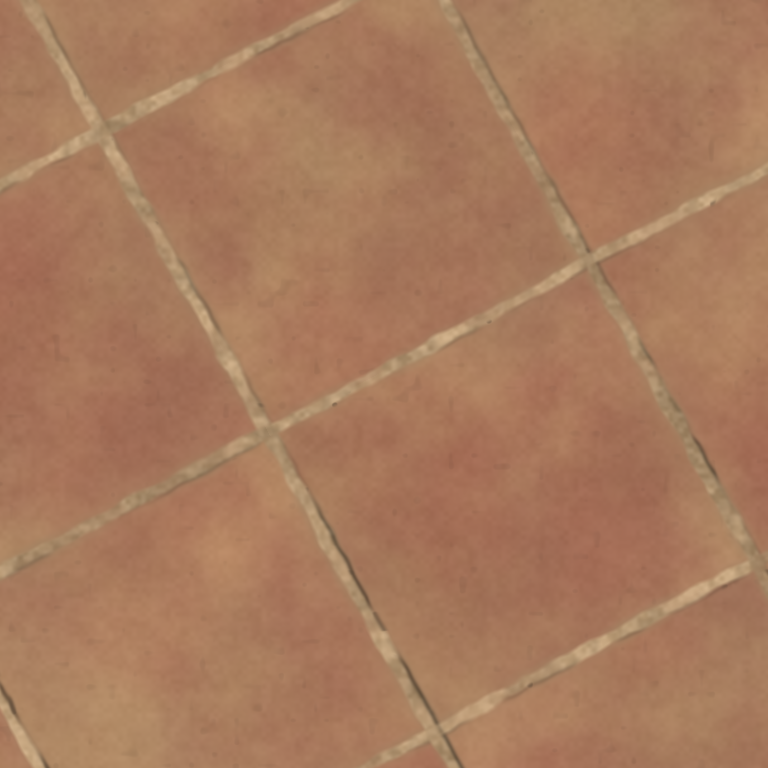
Reproduce this texture procedurally as a WebGL 1 fragment shader.

```glsl
precision highp float;
// Slanted floor of mottled terracotta tiles with worn, sandy grout lines.
uniform vec2 u_resolution;

float hash(vec2 p) {
  return fract(sin(dot(p, vec2(127.1, 311.7))) * 43758.5453);
}

float noise(vec2 p) {
  vec2 i = floor(p), f = fract(p);
  f = f * f * (3.0 - 2.0 * f);
  return mix(mix(hash(i), hash(i + vec2(1.0, 0.0)), f.x),
             mix(hash(i + vec2(0.0, 1.0)), hash(i + vec2(1.0)), f.x), f.y);
}

float fbm(vec2 p) {
  float sum = 0.0, amp = 0.5;
  for (int i = 0; i < 5; i++) {
    sum += amp * noise(p);
    p = mat2(1.6, 1.2, -1.2, 1.6) * p + 7.3;
    amp *= 0.5;
  }
  return sum / 0.97;
}

// Fired clay: red and ochre clouds that differ from tile to tile
vec3 clay(vec2 p, vec2 tile) {
  vec2 shift = 20.0 * vec2(hash(tile), hash(tile + 5.7));
  float cloud = 0.65 * fbm(p * 5.0 + shift) + 0.35 * fbm(p * 14.0 + shift.yx);
  float warm = smoothstep(0.24, 0.76, cloud + 0.06 * (hash(tile + 2.3) - 0.5));
  vec3 col = mix(vec3(0.625, 0.42, 0.332), vec3(0.7, 0.54, 0.394), warm);
  col = mix(col, vec3(0.66, 0.48, 0.38), 0.25 * hash(tile + 9.1));
  // Independent drifts of brightness and of olive tint
  col *= 0.94 + 0.12 * fbm(p * 7.0 + shift.yx + 3.0);
  col += vec3(-0.02, 0.018, 0.012) * (2.0 * fbm(p * 4.0 + shift + 11.0) - 1.0);
  col += 0.024 * (noise(p * 75.0) - 0.5) + 0.022 * (noise(p * 160.0) - 0.5);
  float speck = smoothstep(0.84, 0.98, noise(p * 68.0 + shift));
  return col * (1.0 - 0.05 * speck);
}

// Grout: pale crumbs of sand on a duller, greyer bed
vec3 grout(vec2 p, float pale) {
  float crumbs = 0.9 * (noise(p * 19.0) - 0.5) + 0.75 * (noise(p * 80.0) - 0.5);
  float wear = clamp(pale + crumbs, 0.0, 1.0);
  vec3 col = mix(vec3(0.62, 0.515, 0.39), vec3(0.785, 0.66, 0.51), wear);
  return col + 0.09 * (noise(p * 150.0) - 0.5);
}

void main() {
  vec2 p = gl_FragCoord.xy / u_resolution;

  // Skewed grid coordinates, slightly uneven, with a joint at every integer
  vec2 d = p - vec2(0.348, 0.438);
  vec2 grid = vec2(dot(d, vec2(1.846, 1.025)), dot(d, vec2(-1.043, 1.978)));
  grid += 0.007 * (vec2(noise(p * 9.0), noise(p * 9.0 + 31.0)) - 0.5);
  vec2 tile = floor(grid);
  vec2 joint = floor(grid + 0.5);

  // Signed distances to the steep and the shallow joint
  vec2 side = (grid - joint) / vec2(2.111, 2.236);
  side += 0.0034 * (vec2(noise(p * 55.0), noise(p * 55.0 + 17.0)) - 0.5);
  vec2 dist = abs(side);
  vec2 halfWidth = vec2(0.0088, 0.0082)
                 + 0.005 * (vec2(noise(p * 30.0), noise(p * 30.0 + 9.0)) - 0.5);
  vec2 cover = 1.0 - smoothstep(halfWidth - 0.0038, halfWidth + 0.0032, dist);

  // Steep joints grow duller to the right; one shallow stretch is dull too
  float paleSteep = 0.6 - 0.45 * joint.x;
  float paleShallow = 0.2 + 0.5 * min(length(vec2(tile.x + 1.0, joint.y)), 1.0);

  vec3 col = clay(p, tile);

  // Dusty stain fading out from the joints, with a duller smear close by
  float nearest = min(dist.x, dist.y);
  float stain = exp(-nearest * 35.0) * noise(p * 10.0 + 4.0);
  col = mix(col, vec3(0.655, 0.515, 0.385), 0.6 * stain);
  float smear = 1.0 - smoothstep(0.007, 0.02, nearest);
  col = mix(col, vec3(0.635, 0.51, 0.385), 0.7 * smear * noise(p * 21.0));

  // Grout is patchily sunk under clay dust; crossings melt together, dulled
  float crossing = exp(-dot(side, side) * 4500.0);
  float kept = 0.72 + 0.28 * smoothstep(0.2, 0.55, noise(p * 27.0 + 6.0));
  col = mix(col, grout(p, paleShallow - 0.4 * crossing), cover.y * kept);
  col = mix(col, grout(p + 3.0, paleSteep - 0.4 * crossing),
            cover.x * kept * (1.0 - 0.4 * cover.y));

  // Patchy shadow along the right of steep joints, deeper in the lower half
  vec2 edge = (side - vec2(0.0085, -0.0083)) / vec2(0.0034, 0.0032);
  vec2 shadow = exp(-edge * edge);
  float patchy = smoothstep(0.3, 0.7, noise(p * 22.0 + 2.0));
  float depth = mix(0.36, 0.16, smoothstep(0.3, 0.7, p.y));
  col *= 1.0 - depth * shadow.x * (0.2 + 0.8 * patchy) * (1.0 - 0.6 * cover.y);
  col *= 1.0 - 0.12 * shadow.y * patchy * (1.0 - cover.x);

  // Few dark pits where the grout has crumbled
  float pit = smoothstep(0.84, 0.96, noise(p * 55.0 + 40.0)) * max(shadow.x, shadow.y);
  col = mix(col, vec3(0.38, 0.3, 0.23), 0.55 * pit);

  gl_FragColor = vec4(col, 1.0);
}
```
